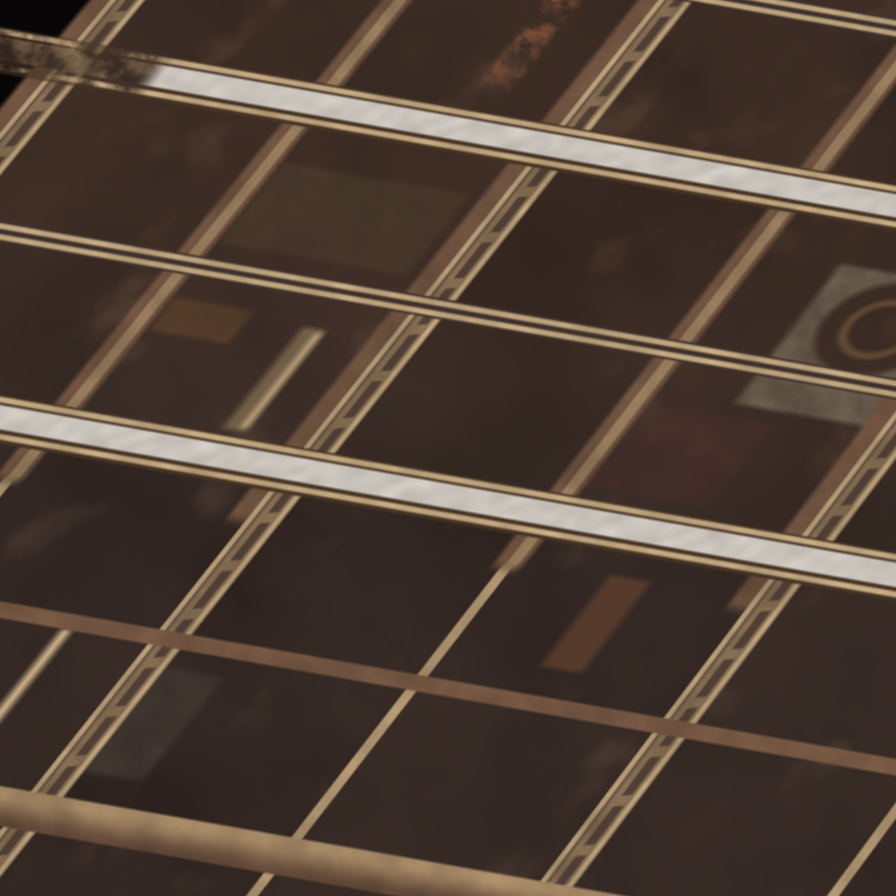
This texture is drawn by a three.js fragment shader. Its source:

```glsl
varying vec2 vUv;

#define BAR_SLOPE 0.176
#define BAR_STEP 0.2012
#define RAIL_SLOPE 0.792
#define RAIL_STEP 0.306
#define RUNGS_PER_BAY 3.5
#define STRIP_END 2.32
#define SOFT 0.0022
#define GLASS vec3(0.205, 0.158, 0.140)
#define BROWN vec3(0.43, 0.32, 0.245)
#define TAN vec3(0.57, 0.47, 0.35)
#define CREAM vec3(0.74, 0.64, 0.49)
#define WHITE vec3(0.79, 0.765, 0.735)

vec2 hash2(vec2 p) {
  p = vec2(dot(p, vec2(127.1, 311.7)), dot(p, vec2(269.5, 183.3)));
  return fract(sin(p) * 43758.5) * 2.0 - 1.0;
}

float gradientNoise(vec2 p) {
  vec2 i = floor(p), f = fract(p);
  vec2 u = f * f * (3.0 - 2.0 * f), e = vec2(1.0, 0.0);
  return mix(mix(dot(hash2(i), f), dot(hash2(i + e), f - e), u.x),
             mix(dot(hash2(i + e.yx), f - e.yx), dot(hash2(i + 1.0), f - 1.0), u.x), u.y);
}

float fbm(vec2 p) {
  float sum = 0.0, amp = 0.6;
  for (int i = 0; i < 4; i++) {
    sum += amp * gradientNoise(p);
    p = p * 2.03 + 7.1;
    amp *= 0.5;
  }
  return sum;
}

float band(float x, float center, float halfWidth) {
  return 1.0 - smoothstep(halfWidth - SOFT, halfWidth + SOFT, abs(x - center));
}

// Soft box in grid space, aligned with the bars and rails
float pane(vec2 g, vec2 center, vec2 halfSize) {
  vec2 q = 1.0 - smoothstep(halfSize - 0.025, halfSize + 0.025, abs(g - center));
  return q.x * q.y;
}

// x counts rails to the right, y counts bars downward
vec2 gridCoords(vec2 p) {
  float down = 1.0 - p.y;
  float t = (down - BAR_SLOPE * p.x - 0.0547) / BAR_STEP;
  float m = (p.x - 0.749 + RAIL_SLOPE * down) / (RAIL_STEP + 0.0182 * down);
  return vec2(m, t - 0.0113 * t * t);
}

vec3 glass(vec2 p, vec2 g) {
  float haze = fbm(p * 6.0);
  float tone = hash2(floor(g)).x;
  vec3 col = GLASS * (1.0 + 0.3 * haze + 0.07 * tone);
  col += vec3(0.025, 0.012, 0.0) * (1.0 - smoothstep(0.5, 2.5, g.y));
  col += vec3(0.07, 0.055, 0.04) * smoothstep(0.1, 0.4, fbm(g * vec2(3.0, 1.8) + 4.0));

  // Broad, dim reflections
  float rough = 0.8 + 0.8 * fbm(p * 24.0);
  col = mix(col, vec3(0.30, 0.19, 0.17), 0.55 * rough * pane(g, vec2(1.3, 1.56), vec2(0.25)));
  col = mix(col, vec3(0.29, 0.26, 0.23), 0.6 * rough * pane(g, vec2(0.19, 3.45), vec2(0.12, 0.3)));
  col = mix(col, vec3(0.32, 0.26, 0.19), 0.5 * rough * pane(g, vec2(-0.55, 0.6), vec2(0.38, 0.25)));
  col = mix(col, vec3(0.40, 0.28, 0.17), 0.7 * rough * pane(g, vec2(-0.77, 1.29), vec2(0.16, 0.10)));

  // Pale frame around a dark oval
  float oval = length((g - vec2(1.68, 0.69)) / vec2(0.24, 0.29));
  float glare = pane(g, vec2(1.66, 0.8), vec2(0.3, 0.43)) * smoothstep(0.85, 1.08, oval);
  col = mix(col, vec3(0.48, 0.43, 0.36), 0.8 * rough * glare);
  col += vec3(0.14, 0.11, 0.06) * (1.0 - smoothstep(0.0, 0.14, abs(oval - 0.55))) * step(1.0, g.x);

  // Narrow streaks
  float flecks = smoothstep(-0.15, 0.25, fbm(p * 35.0));
  col = mix(col, vec3(0.55, 0.34, 0.23), 0.8 * flecks * pane(g, vec2(-0.39, -0.57), vec2(0.065, 0.3)));
  col = mix(col, vec3(0.37, 0.25, 0.18), 0.8 * pane(g, vec2(1.467, 2.53), vec2(0.08, 0.27)));
  col = mix(col, TAN * 0.85, 0.85 * pane(g, vec2(-0.343, 1.536), vec2(0.045, 0.31)));
  col = mix(col, CREAM, pane(g, vec2(-0.315, 1.536), vec2(0.012, 0.29)));
  col = mix(col, CREAM * 1.1, pane(g, vec2(-0.369, 3.32), vec2(0.018, 0.28)));
  return mix(vec3(0.03, 0.02, 0.025), col, smoothstep(-2.1, -2.06, g.x));
}

vec3 addRails(vec3 col, vec2 g, float wear) {
  float id = floor(g.x + 0.5);
  float h = (g.x - id) * 0.313;
  float upper = 1.0 - smoothstep(STRIP_END - 0.05, STRIP_END + 0.05, g.y);

  if (mod(id, 2.0) < 0.5) {
    // Ladder rail with a broad side strip
    col = mix(col, BROWN * wear, upper * (1.0 - smoothstep(0.010, 0.021, abs(h + 0.022))));
    col = mix(col, TAN * 0.88 * wear, band(h, 0.006, 0.020));
    float u = abs(fract(g.y * RUNGS_PER_BAY + h * 4.0) - 0.5);
    float slot = 1.0 - smoothstep(0.35, 0.43, u);
    col = mix(col, GLASS * 1.35, 0.85 * slot * band(h, 0.009, 0.0055));
    col = mix(col, GLASS * 1.6, 0.6 * band(h, -0.006, 0.0022));
    col = mix(col, CREAM * wear, 0.8 * band(h, -0.011, 0.0033));
    return mix(col, CREAM * wear, 0.85 * band(h, 0.021, 0.003));
  }
  // Plain mullion, thin below the end of its strip
  float strip = 1.0 - smoothstep(0.012, 0.022, abs(h));
  vec3 wide = mix(BROWN, TAN, band(h, 0.004, 0.007)) * wear;
  col = mix(col, wide, upper * strip);
  return mix(col, mix(TAN, CREAM, 0.5) * wear, (1.0 - upper) * band(h, 0.0, 0.0065));
}

vec3 addBars(vec3 col, vec2 p, vec2 g, float wear) {
  float id = floor(g.y + 0.5);
  float v = (g.y - id) * 0.208;

  if (id > 3.5) {
    // Rounded lower beam
    vec3 beam = mix(TAN * 1.12, BROWN * 0.85, smoothstep(-0.015, 0.020, v));
    return mix(col, beam * wear, band(v, 0.0, 0.021));
  }
  if (mod(id, 2.0) > 0.5) {
    // Thin double bar, dull on the lower row
    if (id > 2.5) return mix(col, BROWN * 1.05 * wear, band(v, 0.0, 0.009));
    col = mix(col, GLASS * 1.2, band(v, 0.0, 0.012));
    return mix(col, CREAM * wear, band(abs(v), 0.0062, 0.0032));
  }
  // White bar between cream edges, broken at its upper left end
  float intact = max(step(0.5, id), smoothstep(-1.72, -1.62, g.x));
  float brush = 1.0 + 0.12 * gradientNoise(vec2((p.x - p.y) * 45.0, v * 60.0));
  float grime = smoothstep(-0.2, 0.25, fbm(p * 28.0));
  col = mix(col, vec3(0.27, 0.20, 0.14), band(v, 0.001, 0.027) * mix(0.6, 1.0, intact));
  col = mix(col, CREAM * wear, band(abs(v), 0.0205, 0.0032) * mix(grime, 1.0, intact));
  vec3 core = mix(mix(GLASS, TAN, grime), WHITE * brush, intact);
  return mix(col, core, band(v, -0.001, 0.0135) * mix(0.7, 1.0, intact));
}

void main() {
  vec2 g = gridCoords(vUv);
  float wear = 1.0 + 0.28 * fbm(vUv * 22.0);
  vec3 col = glass(vUv, g);
  col = addRails(col, g, wear);
  col = addBars(col, vUv, g, wear);
  gl_FragColor = vec4(col, 1.0);
}
```
